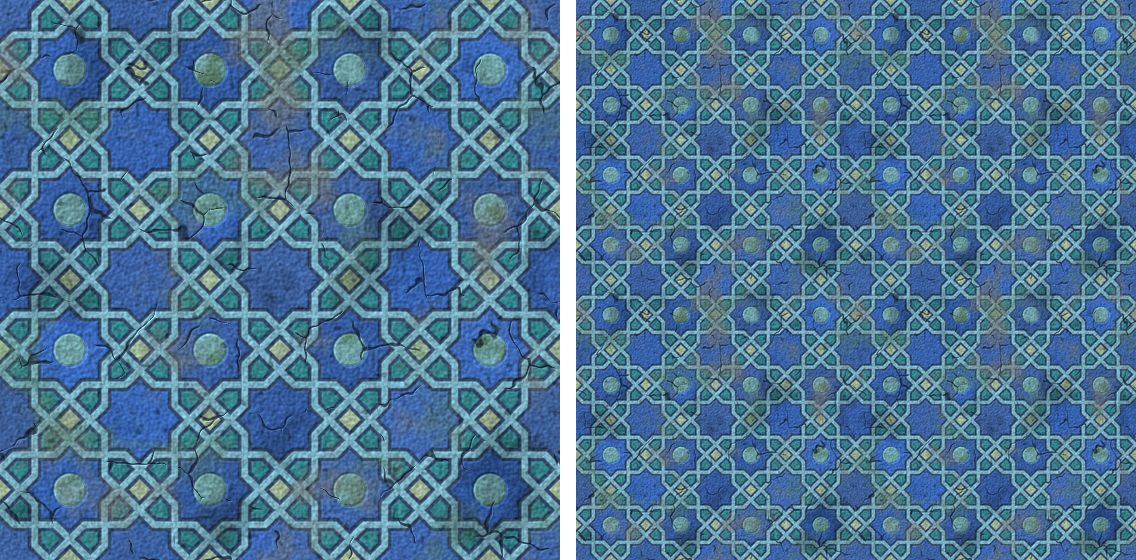
Left: one tile. Right: repeated 2 by 2.
Reproduce this pattern procedurally as a WebGL 2 fragment shader.

```glsl
#version 300 es
precision highp float;
// Weathered glazed tilework: eight-pointed stars, kites and small squares in raised strapwork.
#define REPEATS 4.0
#define BAND 0.048
#define GROOVE 0.098
#define DISC 0.235
#define CRACK_CELLS 8.0
#define CRACK_WIDTH 0.034
#define RELIEF 0.20
#define STAIN 0.60
#define GRAIN 0.20

uniform vec2 u_resolution;
out vec4 fragColor;

const uint MIXER = 1664525u;
const float TIP = 0.70711;
const vec3 STRAP = vec3(0.47, 0.69, 0.76);
const vec3 RECESS = vec3(0.20, 0.28, 0.40);
const vec3 COBALT = vec3(0.21, 0.38, 0.68);
const vec3 TEAL = vec3(0.20, 0.51, 0.54);
const vec3 CELADON = vec3(0.43, 0.63, 0.65);
const vec3 CREAM = vec3(0.62, 0.71, 0.58);
const vec3 DIRT = vec3(0.43, 0.45, 0.44);
const vec3 MOSS = vec3(0.32, 0.47, 0.38);

struct Tile { float edge; float radius; int kind; bool plain; };

vec2 hash2(vec2 cell) {
  uvec2 v = uvec2(cell + 0.5) * MIXER + 12345u;
  for (int i = 0; i < 2; i++) {
    v.x += v.y * MIXER;
    v.y += v.x * MIXER;
    v ^= v >> 16u;
  }
  return vec2(v & 65535u) / 65535.0;
}

// Gradient noise that wraps after "period" cells
float corner(vec2 cell, vec2 f, float period) {
  float a = 6.28319 * hash2(mod(cell, period) + 7.0 * period).x;
  return dot(vec2(cos(a), sin(a)), f);
}
float noise(vec2 uv, float period) {
  vec2 p = uv * period, i = floor(p), f = p - i;
  vec2 u = f * f * f * (f * (f * 6.0 - 15.0) + 10.0), e = vec2(1, 0);
  return mix(mix(corner(i, f, period), corner(i + e, f - e, period), u.x),
             mix(corner(i + e.yx, f - e.yx, period), corner(i + 1.0, f - 1.0, period), u.x), u.y);
}

float segment(vec2 p, vec2 a, vec2 b) {
  vec2 d = b - a;
  return length(p - a - d * clamp(dot(p - a, d) / dot(d, d), 0.0, 1.0));
}

// Fold into one eighth of a star; kind 0 = star, 1 = kite, 2 = square
Tile tileAt(vec2 uv) {
  Tile t;
  vec2 a = abs(mod(uv * REPEATS * 2.0, 2.0) - 1.0);
  t.plain = a.x + a.y > 1.0;
  if (t.plain) a = 1.0 - a;
  if (a.y > a.x) a = a.yx;
  vec2 notch = vec2(0.5, TIP - 0.5), tip = vec2(TIP, 0);
  t.edge = min(segment(a, vec2(0.5), notch), segment(a, notch, tip));
  t.edge = min(t.edge, segment(a, tip, tip + 0.5 * (1.0 - TIP)));
  t.radius = length(a);
  t.kind = a.x < 0.5 || a.x + a.y < TIP ? 0 : a.x - a.y > TIP ? 2 : 1;
  return t;
}

// Broken cell borders, warped into wandering fissures
float crackAt(vec2 uv) {
  vec2 w = uv + 0.035 * vec2(noise(uv, 13.0), noise(uv, 14.0))
              + 0.012 * vec2(noise(uv, 43.0), noise(uv, 47.0));
  vec2 p = w * CRACK_CELLS, i = floor(p);
  float near = 9.0, next = 9.0;
  for (int k = 0; k < 9; k++) {
    vec2 c = i + vec2(k % 3, k / 3) - 1.0;
    float d = length(c + hash2(mod(c, CRACK_CELLS)) - p);
    next = min(next, max(near, d));
    near = min(near, d);
  }
  float width = CRACK_WIDTH * smoothstep(0.02, 0.3, noise(uv, 9.0) + 0.4 * noise(uv, 31.0));
  return (1.0 - smoothstep(0.4 * width, width + 0.012, next - near)) * smoothstep(0.0, 0.014, width);
}

float heightAt(vec2 uv) {
  Tile t = tileAt(uv);
  float h = 1.0 - smoothstep(BAND - 0.015, BAND + 0.015, t.edge);
  h += 0.85 * smoothstep(GROOVE - 0.014, GROOVE + 0.014, t.edge);
  if (!t.plain) h -= 1.1 * (1.0 - smoothstep(0.008, 0.028, abs(t.radius - DISC)));
  return h - 1.3 * crackAt(uv) + 0.9 * noise(uv, 150.0) + 0.7 * noise(uv, 67.0);
}

void main() {
  vec2 uv = gl_FragCoord.xy / u_resolution;
  float px = REPEATS * 2.0 / min(u_resolution.x, u_resolution.y);
  Tile t = tileAt(uv);
  float cloud = noise(uv, 5.0) + 0.6 * noise(uv, 11.0) + 0.35 * noise(uv, 27.0);
  float grain = noise(uv, 190.0) + 0.8 * noise(uv, 83.0);

  // Glazes, with a slightly different firing for each star
  vec2 id = mod(floor(uv * REPEATS + (t.plain ? 0.5 : 0.0)), REPEATS);
  vec2 firing = hash2(id + (t.plain ? 20.0 : 40.0));
  vec3 glaze = t.kind == 0 ? COBALT * (0.91 + 0.18 * firing.x) : t.kind == 1 ? TEAL : CREAM;
  if (t.kind == 0) glaze = mix(glaze, DIRT, 0.22 * firing.y * firing.y);
  if (!t.plain) {
    vec3 medal = mix(CELADON, MOSS, smoothstep(0.05, 0.5, noise(uv, 17.0)));
    glaze = mix(medal, glaze, smoothstep(-px, px, t.radius - DISC));
  }
  vec3 col = mix(RECESS, glaze, smoothstep(GROOVE - px, GROOVE + px, t.edge));
  col = mix(STRAP, col, smoothstep(BAND - px, BAND + px, t.edge));

  // Stains, speckles and fissures
  col = mix(col, DIRT, STAIN * smoothstep(0.12, 0.65, cloud));
  col = mix(col, MOSS, 0.4 * smoothstep(0.15, 0.5, noise(uv, 7.0) + 0.3 * noise(uv, 37.0)));
  col *= 1.0 - 0.22 * smoothstep(0.1, 0.6, -cloud);
  col *= 1.0 - 0.3 * smoothstep(0.32, 0.55, noise(uv, 59.0));
  col *= 1.0 + GRAIN * grain;
  col = mix(col, RECESS * 0.5, 0.75 * crackAt(uv));

  // Relief lit from the upper left
  vec2 toLight = vec2(-1, 1) * 0.0011;
  float slope = heightAt(uv - toLight) - heightAt(uv + toLight);
  col += RELIEF * clamp(slope, -0.9, 1.2) * (0.35 + 0.65 * col);
  fragColor = vec4(clamp(col, 0.0, 1.0), 1.0);
}
```
